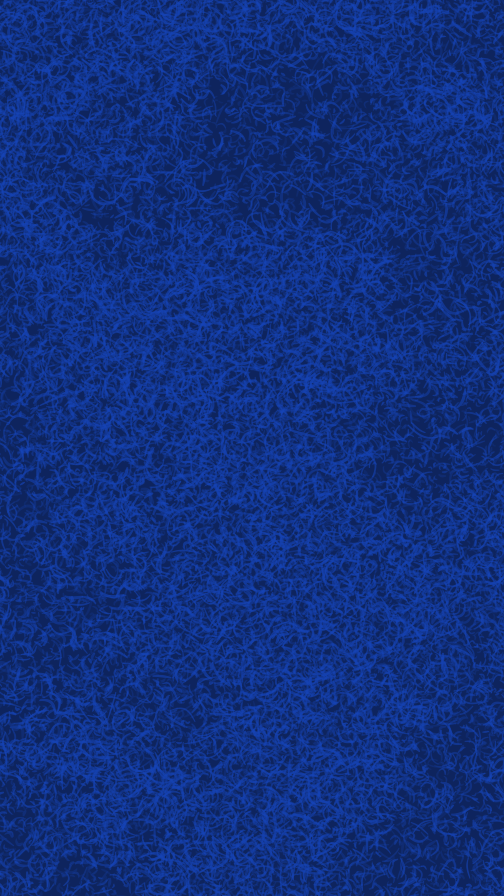
This texture is drawn by a WebGL 2 fragment shader. Its source:

```glsl
#version 300 es
precision highp float;
// Matted felt of short, curved, translucent blue fibres on a dark navy ground.

uniform vec2 u_resolution;
out vec4 fragColor;

const int LAYERS = 13;
const float TAU = 6.28319;
const vec3 NAVY = vec3(0.056, 0.143, 0.368);
const vec3 COBALT = vec3(0.082, 0.262, 0.715);

float hash(vec2 p) {
    return fract(sin(dot(p, vec2(127.1, 311.7))) * 43758.5453);
}

vec4 hash4(vec2 p) {
    return vec4(hash(p), hash(p + 17.3), hash(p + 41.9), hash(p + 73.7));
}

float valueNoise(vec2 p) {
    vec2 cell = floor(p);
    vec2 f = fract(p);
    f = f * f * (3.0 - 2.0 * f);
    float low = mix(hash(cell), hash(cell + vec2(1.0, 0.0)), f.x);
    float high = mix(hash(cell + vec2(0.0, 1.0)), hash(cell + 1.0), f.x);
    return mix(low, high, f.y);
}

// Chance that a fibre grows at a place: broad, loose clumps
float fibreDensity(vec2 p) {
    float clumps = 0.6 * valueNoise(p * 6.0) + 0.4 * valueNoise(p * 17.0 + 5.0);
    return mix(0.42, 1.0, smoothstep(0.2, 0.7, clumps));
}

// Coverage of one tapered, bent stroke centred on the origin
float fibre(vec2 q, float angle, float halfLength, float halfWidth, float bend, float pixel) {
    float c = cos(angle);
    float s = sin(angle);
    q = vec2(c * q.x + s * q.y, c * q.y - s * q.x);
    float along = clamp(q.x / halfLength, -1.0, 1.0);
    float curve = bend * halfLength * (along * along - 0.4 + 0.35 * along * along * along);
    float slope = bend * (2.0 * along + 1.05 * along * along);
    float across = (q.y - curve) * inversesqrt(1.0 + slope * slope);
    float beyond = max(abs(q.x) - halfLength, 0.0);
    float edge = length(vec2(beyond, across)) - halfWidth * (1.0 - 0.4 * along * along);
    return 1.0 - smoothstep(-0.6 * pixel, 0.6 * pixel, edge);
}

// Adds one scattered layer of fibres to the tone built up so far
float addLayer(float tone, vec2 p, float cellSize, float seed, float pixel) {
    vec2 home = floor(p / cellSize);
    for (int y = -1; y <= 1; y++) {
        for (int x = -1; x <= 1; x++) {
            vec2 cell = home + vec2(x, y);
            vec4 place = hash4(cell + seed * 19.7);
            vec2 centre = (cell + place.xy) * cellSize;
            if (place.z > fibreDensity(centre)) continue;

            vec4 shape = hash4(cell + seed * 31.1 + 7.7);
            float halfLength = cellSize * mix(0.14, 0.82, shape.x * shape.x);
            float halfWidth = mix(0.0009, 0.0018, shape.y * shape.y);
            float bend = (shape.z - 0.5) * 1.5;
            float opacity = mix(0.14, 0.64, shape.w);
            float cover = fibre(p - centre, place.w * TAU, halfLength, halfWidth, bend, pixel);
            tone += (1.0 - tone) * opacity * cover;
        }
    }
    return tone;
}

void main() {
    vec2 p = gl_FragCoord.xy / u_resolution.y;
    float pixel = 1.0 / u_resolution.y;

    // Fine fibres first, longer ones on top
    float tone = 0.0;
    for (int i = 0; i < LAYERS; i++) {
        float level = float(i) / float(LAYERS - 1);
        float cellSize = mix(0.0125, 0.022, level * level);
        tone = addLayer(tone, p, cellSize, float(i) + 1.0, pixel);
    }

    fragColor = vec4(mix(NAVY, COBALT, tone), 1.0);
}
```
